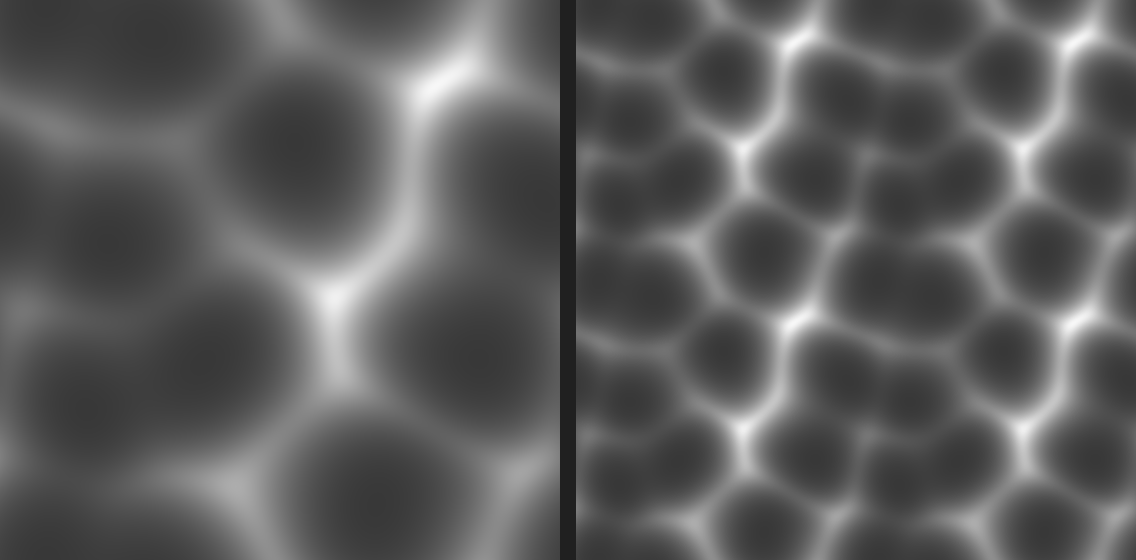
Left, the tile; right, the same tile 2 across and 2 down.
A WebGL 1 fragment shader for this texture:

```glsl
precision highp float;
// Soft grey web of light: dark rounded cells, glowing ridges and bright knots, tiling.

uniform vec2 u_resolution;

const float CELLS = 3.0; // whole number of cells per tile

// Gradient direction from a wrapped lattice point
vec2 gradient(vec2 corner, float seed) {
  corner = mod(corner, CELLS);
  float angle = 6.28318 * fract(43.758 * sin(dot(corner, vec2(12.99, 78.23)) + seed));
  return vec2(cos(angle), sin(angle));
}

// Gradient noise that wraps every CELLS units
float noise(vec2 p, float seed) {
  vec2 i = floor(p), f = p - i;
  vec2 e = vec2(1.0, 0.0);
  vec2 u = f * f * f * (f * (f * 6.0 - 15.0) + 10.0);
  float bottom = mix(dot(gradient(i, seed), f),
                     dot(gradient(i + e.xy, seed), f - e.xy), u.x);
  float top = mix(dot(gradient(i + e.yx, seed), f - e.yx),
                  dot(gradient(i + e.xx, seed), f - e.xx), u.x);
  return mix(bottom, top, u.y);
}

// Cell centre: sheared rows, each point pushed out at a golden-ratio angle
vec2 cellCentre(vec2 cell) {
  vec2 wrapped = mod(cell, CELLS);
  float angle = 6.28318 * fract(0.618 * (wrapped.x + CELLS * wrapped.y));
  return cell + vec2(wrapped.y / CELLS, 0.0) + 0.25 * vec2(cos(angle), sin(angle));
}

// Smooth minimum of the squared distance to the cell centres
float cellField(vec2 p) {
  vec2 home = floor(p);
  float sum = 0.0;
  for (int y = -2; y <= 2; y++) {
    for (int x = -2; x <= 2; x++) {
      vec2 toCentre = cellCentre(home + vec2(float(x), float(y))) - p;
      sum += exp(-11.0 * dot(toCentre, toCentre));
    }
  }
  return -log(sum) / 11.0;
}

void main() {
  vec2 p = gl_FragCoord.xy / u_resolution * CELLS;

  // Gentle bending of the ridges
  vec2 bend = vec2(noise(p, 1.0), noise(p, 2.0));
  float field = cellField(p + 0.15 * bend);

  // Flat dark cells, steep rise towards the knots
  float light = 0.22 + 0.5 * field + 1.4 * field * field;
  gl_FragColor = vec4(vec3(clamp(light, 0.18, 0.97)), 1.0);
}
```
